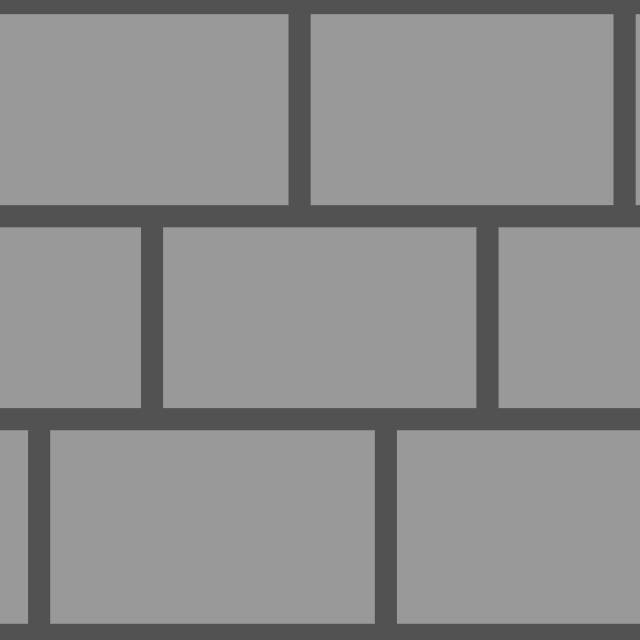
Write a three.js fragment shader that draws this pattern.

```glsl
// Flat grey brick wall: three courses of wide blocks parted by dark mortar.
// Each course has its own height, block length and shift; a box distance
// to the nearest block gives smooth, straight-edged joints.
varying vec2 vUv;

const int COURSES = 3;
const vec3 BLOCK_COLOR = vec3(0.60);
const vec3 MORTAR_COLOR = vec3(0.32);
const float JOINT_WIDTH = 0.0346;
const float EDGE_SOFTNESS = 0.001;

// Per course, from the bottom up; lengths are joint centre to joint centre
const float FIRST_BED = 0.0081;
const vec3 COURSE_HEIGHT = vec3(0.3369, 0.3171, 0.3330);
const vec3 BLOCK_LENGTH = vec3(0.5417, 0.5241, 0.5078);
const vec3 FIRST_JOINT = vec3(0.0612, 0.2376, 0.4681);

// Signed distance to a box centred on the origin, with square corners
float boxDistance(vec2 p, vec2 halfSize) {
  vec2 d = abs(p) - halfSize;
  return max(d.x, d.y);
}

// Signed distance to the nearest block in any course
float wallDistance(vec2 p) {
  float nearest = 1.0;
  float bed = FIRST_BED;
  for (int i = 0; i < COURSES; i++) {
    vec2 cell = vec2(BLOCK_LENGTH[i], COURSE_HEIGHT[i]);
    vec2 local = vec2(mod(p.x - FIRST_JOINT[i], cell.x), p.y - bed);
    vec2 halfBlock = 0.5 * (cell - JOINT_WIDTH);
    nearest = min(nearest, boxDistance(local - 0.5 * cell, halfBlock));
    bed += cell.y;
  }
  return nearest;
}

void main() {
  float mortar = smoothstep(-EDGE_SOFTNESS, EDGE_SOFTNESS, wallDistance(vUv));
  gl_FragColor = vec4(mix(BLOCK_COLOR, MORTAR_COLOR, mortar), 1.0);
}
```
